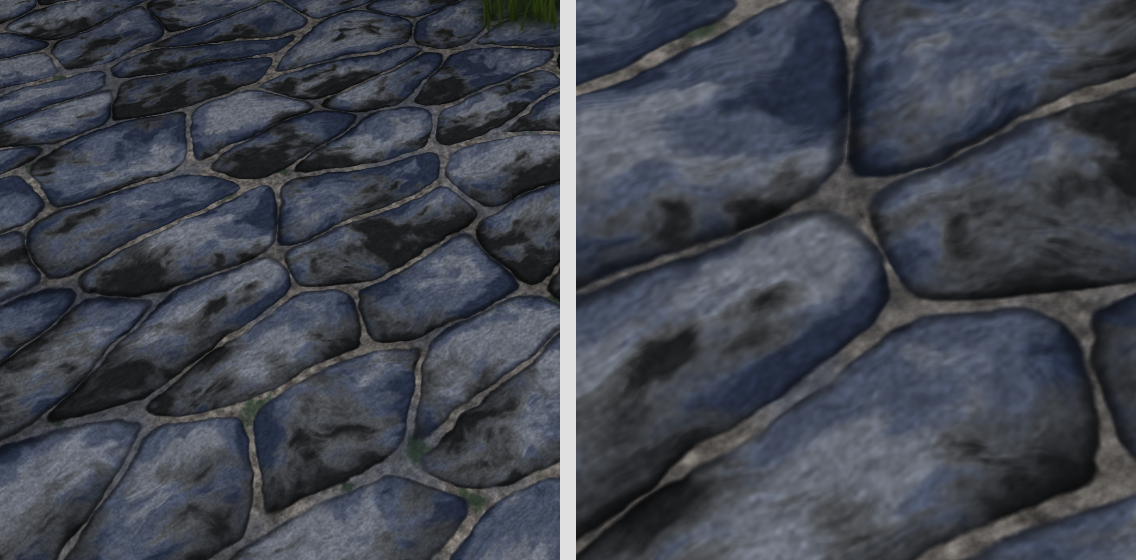
Left, the full canvas; right, a detail of the centre.
A WebGL 2 fragment shader for this texture:

```glsl
#version 300 es
precision highp float;

uniform vec2 u_resolution;
out vec4 outColor;

const float HORIZON = 1.83;            // height where the ground would vanish
const float TILT = 0.6;                // direction of the long stone axis
const vec2 CELLS = vec2(3.9, 8.4);     // stones per ground unit, along and across
const float JITTER = 0.82;
const float ROUNDING = 115.0;          // higher gives sharper stone corners
const float JOINT = 0.0026;
const float GRAIN = 0.085;
const float STREAKS = 0.16;
const int BLADES = 44;

const vec3 PALE = vec3(0.39, 0.41, 0.45);
const vec3 SLATE = vec3(0.26, 0.29, 0.36);
const vec3 NAVY = vec3(0.14, 0.17, 0.24);
const vec3 NEUTRAL = vec3(0.235, 0.24, 0.245);
const vec3 SOOT = vec3(0.085, 0.09, 0.095);
const vec3 MORTAR = vec3(0.47, 0.45, 0.43);
const vec3 MOSS = vec3(0.13, 0.20, 0.14);
const vec3 GRASS_DARK = vec3(0.06, 0.09, 0.03);
const vec3 GRASS_LIGHT = vec3(0.21, 0.29, 0.09);

float hash(vec2 p) {
  return fract(sin(dot(p, vec2(127.1, 311.7))) * 43758.5453);
}

vec2 hash2(vec2 p) {
  return vec2(hash(p), hash(p + 37.3));
}

mat2 rotation(float a) {
  return mat2(cos(a), -sin(a), sin(a), cos(a));
}

float noise(vec2 p) {
  vec2 i = floor(p), f = fract(p);
  f = f * f * (3.0 - 2.0 * f);
  return mix(mix(hash(i), hash(i + vec2(1, 0)), f.x),
             mix(hash(i + vec2(0, 1)), hash(i + vec2(1, 1)), f.x), f.y);
}

float fbm(vec2 p) {
  float sum = 0.0, amp = 0.5;
  for (int i = 0; i < 5; i++) {
    sum += amp * noise(p);
    p = rotation(0.6) * p * 2.03 + 11.7;
    amp *= 0.5;
  }
  return sum / 0.97;
}

vec2 site(vec2 cell) {
  return cell + 0.5 + JITTER * (hash2(cell) - 0.5);
}

// Rounded Voronoi stones: x = distance to the joint, yz = offset from the centre, w = id
vec4 stones(vec2 p) {
  vec2 base = floor(p), home = base;
  float nearest = 1e3;
  for (int j = -2; j <= 2; j++)
    for (int i = -2; i <= 2; i++) {
      vec2 cell = base + vec2(i, j);
      float d = distance(p, site(cell));
      if (d < nearest) { nearest = d; home = cell; }
    }
  vec2 centre = site(home);
  float sum = 0.0;
  for (int j = -2; j <= 2; j++)
    for (int i = -2; i <= 2; i++) {
      if (i == 0 && j == 0) continue;
      vec2 other = site(home + vec2(i, j));
      vec2 normal = normalize(other - centre);
      float d = dot(0.5 * (centre + other) - p, normal) / length(normal * CELLS);
      sum += exp(-ROUNDING * d);
    }
  return vec4(-log(sum) / ROUNDING, p - centre, hash(home + 5.1));
}

vec3 addGrass(vec3 col, vec2 uv) {
  float shade = smoothstep(0.13, 0.02, length((uv - vec2(0.95, 1.0)) * vec2(0.85, 1.7)));
  col = mix(col, GRASS_DARK, 0.85 * shade);
  for (int i = 0; i < BLADES; i++) {
    vec2 r = hash2(vec2(i, 3.0)), s = hash2(vec2(i, 9.0));
    vec2 root = vec2(0.865 + 0.14 * r.x, 0.935 + 0.045 * r.y);
    float h = (uv.y - root.y) / (0.05 + 0.06 * s.x);
    float bend = root.x + (s.y - 0.5) * 0.07 * h * h;
    float width = 0.0028 * (1.0 - 0.75 * clamp(h, 0.0, 1.0));
    float blade = smoothstep(width + 0.0015, width - 0.0015, abs(uv.x - bend));
    blade *= smoothstep(0.0, 0.15, h) * step(h, 1.0);
    col = mix(col, mix(GRASS_DARK, GRASS_LIGHT, s.x * 0.6 + 0.4 * h), 0.85 * blade);
  }
  return col;
}

void main() {
  vec2 uv = gl_FragCoord.xy / u_resolution;

  // Ground plane seen at a slant, with wavering joints
  vec2 ground = vec2(uv.x - 0.5, 1.8) / (HORIZON - uv.y);
  vec2 waver = vec2(fbm(ground * 7.0), fbm(ground * 7.0 + 31.0)) - 0.5;
  vec2 along = rotation(TILT) * (ground + 0.045 * waver);
  vec4 stone = stones(along * CELLS + 3.0);
  float edge = stone.x + 0.004 * (fbm(ground * 70.0) - 0.5);
  float dome = smoothstep(0.0, 0.04, edge);

  // Stone tone: cloudy blue grey, darker toward the rim
  float cloud = fbm(along * vec2(8.0, 14.0) + stone.w * 40.0);
  float mottle = fbm(along * vec2(30.0, 60.0) + 4.0 * waver + 7.0);
  float tone = 0.5 + 1.5 * (cloud - 0.5) + 0.8 * (mottle - 0.5);
  tone += 0.4 * (dome - 0.75) + 0.22 * (stone.w - 0.5) + 0.16 * stone.z;
  vec3 col = mix(NAVY, SLATE, smoothstep(0.12, 0.4, tone));
  col = mix(col, PALE, smoothstep(0.48, 0.76, tone));

  // Dark stains with dull fringes gather at the lower left ends
  float stain = fbm(along * vec2(11.0, 13.0) + stone.w * 90.0) + 0.45 * (mottle - 0.5);
  stain -= dot(stone.yz, vec2(0.26, 0.2)) - 0.05 * uv.y;
  float fringe = smoothstep(0.48, 0.64, stain + 0.12 * (0.5 - uv.y));
  col = mix(col, NEUTRAL * mix(0.85, 1.15, dome), 0.8 * fringe);
  col = mix(col, SOOT, 0.9 * smoothstep(0.6, 0.78, stain));

  // Broken fine streaks and a narrow shaded rim
  vec2 flow = along + 0.06 * waver;
  float streak = noise(flow * vec2(60.0, 210.0)) + noise(flow * vec2(120.0, 330.0) + 9.0) - 1.0;
  col *= 1.0 + STREAKS * streak;
  col *= mix(0.5, 1.0, smoothstep(JOINT, JOINT + 0.008, edge));

  // Sandy joints that open and close, with a little moss
  float opening = smoothstep(0.32, 0.68, fbm(ground * 7.0 + 51.0));
  float width = JOINT * mix(0.0, 1.9, opening);
  float joint = smoothstep(width + 0.0016, width - 0.0016, edge);
  vec3 sand = MORTAR * (0.35 + 1.0 * fbm(ground * 130.0));
  sand = mix(sand, SLATE, 0.5 * smoothstep(0.45, 0.65, fbm(ground * 10.0 + 23.0)));
  sand = mix(sand, MOSS, 0.7 * smoothstep(0.68, 0.76, fbm(ground * 20.0 + 80.0)));
  col = mix(col, sand, mix(0.6, 0.95, opening) * joint);

  // Fine rough surface
  float rough = noise(rotation(0.7) * uv * vec2(190.0, 330.0)) + noise(uv * 260.0) - 1.0;
  col *= 1.0 + 2.0 * GRAIN * rough;
  col *= mix(1.04, 0.84, smoothstep(0.7, 1.0, uv.y));

  outColor = vec4(addGrass(col, uv), 1.0);
}
```
